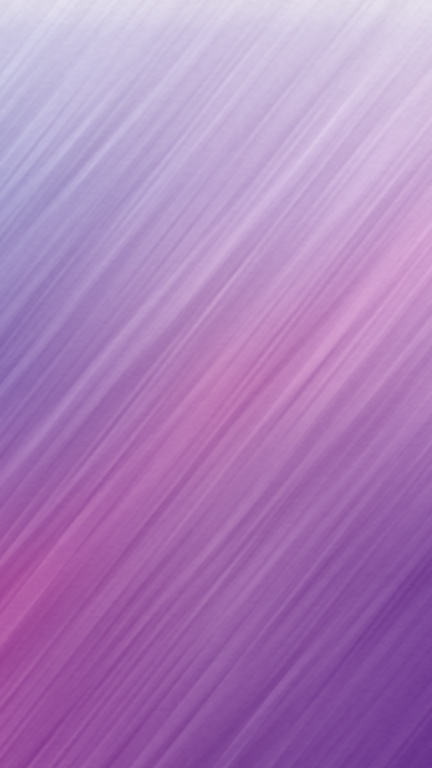
Give the GLSL for this background, as a Shadertoy shader.

```glsl
// Soft diagonal light streaks over a lilac, pink and violet gradient.
// Three vertical colour ramps are blended across the canvas, a curved pink
// glow is added, then noise stretched along one direction forms the streaks.

#define STREAK_ANGLE 0.87
#define BROAD_STRENGTH 0.024
#define MEDIUM_STRENGTH 0.046
#define FINE_STRENGTH 0.058
#define HAIR_STRENGTH 0.064
#define GRAIN_STRENGTH 0.016
#define ACCENT_WIDTH 0.005
#define GLOW_WIDTH 0.085
#define GLOW_TINT vec3(0.030, -0.014, -0.004)

float hash(vec2 cell) {
    vec3 q = fract(cell.xyx * vec3(0.1031, 0.1030, 0.0973));
    q += dot(q, q.yzx + 33.33);
    return fract((q.x + q.y) * q.z);
}

// Value noise, with crisper steps in y than in x
float noise(vec2 p) {
    vec2 cell = floor(p);
    vec2 f = smoothstep(vec2(0.0, 0.2), vec2(1.0, 0.8), fract(p));
    float low = mix(hash(cell), hash(cell + vec2(1, 0)), f.x);
    float high = mix(hash(cell + vec2(0, 1)), hash(cell + vec2(1, 1)), f.x);
    return mix(low, high, f.y);
}

// Five evenly spaced colours, from bottom to top
vec3 ramp(float y, vec3 a, vec3 b, vec3 c, vec3 d, vec3 e) {
    vec4 k = clamp(y * 4.0 - vec4(0, 1, 2, 3), 0.0, 1.0);
    return a + (b - a) * k.x + (c - b) * k.y + (d - c) * k.z + (e - d) * k.w;
}

vec3 background(vec2 uv) {
    vec3 left = ramp(uv.y, vec3(0.61, 0.31, 0.62), vec3(0.64, 0.34, 0.63),
        vec3(0.56, 0.43, 0.70), vec3(0.64, 0.61, 0.80), vec3(0.83, 0.82, 0.91));
    vec3 middle = ramp(uv.y, vec3(0.51, 0.29, 0.60), vec3(0.63, 0.41, 0.67),
        vec3(0.72, 0.50, 0.72), vec3(0.74, 0.64, 0.82), vec3(0.83, 0.80, 0.90));
    vec3 right = ramp(uv.y, vec3(0.42, 0.21, 0.56), vec3(0.49, 0.28, 0.60),
        vec3(0.72, 0.52, 0.75), vec3(0.80, 0.67, 0.84), vec3(0.85, 0.82, 0.90));
    vec3 color = mix(left, middle, clamp(uv.x * 2.0, 0.0, 1.0));
    color = mix(color, right, clamp(uv.x * 2.0 - 1.0, 0.0, 1.0));

    // Pale rim along the top
    color = mix(color, vec3(0.90, 0.88, 0.92), 0.5 * smoothstep(0.95, 1.0, uv.y));

    // Pink glow along a shallow arc
    float arc = 0.20 + uv.x * (0.62 - 0.15 * uv.x);
    float d = (uv.y - arc) / GLOW_WIDTH;
    return color + GLOW_TINT * exp(-d * d);
}

// Layered noise: x runs along the streaks, y across them
float streaks(vec2 q) {
    float tilt = 0.035 * q.x;
    float broad = noise(q * vec2(1.3, 17.0) + 3.0) - 0.5;
    float medium = noise(q * vec2(2.0, 46.0) + 19.0) - 0.5;
    float fine = noise((q + vec2(0.0, tilt)) * vec2(3.0, 100.0) + 57.0) - 0.5;
    float hair = noise((q - vec2(0.0, tilt)) * vec2(4.5, 200.0) + 91.0) - 0.5;
    return broad * BROAD_STRENGTH + medium * MEDIUM_STRENGTH
        + fine * FINE_STRENGTH + hair * HAIR_STRENGTH;
}

// Stronger rays: centre, half length, brightness
float accents(vec2 p, mat2 toStreak) {
    vec4 rays[7] = vec4[7](
        vec4(0.234, 0.648, 0.15, 0.060), vec4(0.345, 0.740, 0.18, 0.050),
        vec4(0.430, 0.555, 0.12, 0.045), vec4(0.312, 0.220, 0.15, 0.050),
        vec4(0.050, 0.430, 0.12, 0.040), vec4(0.065, 0.620, 0.14, -0.030),
        vec4(0.378, 0.538, 0.14, -0.020));
    float light = 0.0;
    for (int i = 0; i < 7; i++) {
        vec2 d = toStreak * (p - rays[i].xy) / vec2(rays[i].z, ACCENT_WIDTH);
        light += rays[i].w * exp(-dot(d, d));
    }
    return light;
}

void mainImage(out vec4 fragColor, in vec2 fragCoord) {
    vec2 uv = fragCoord / iResolution.xy;
    vec2 p = fragCoord / iResolution.y;
    float c = cos(STREAK_ANGLE), s = sin(STREAK_ANGLE);
    mat2 toStreak = mat2(c, -s, s, c);

    // Streaks soften toward the pale top and the dark lower right corner
    float fade = 1.0 - 0.5 * smoothstep(0.75, 1.0, uv.y);
    fade *= 1.0 - 0.45 * smoothstep(0.35, 1.0, uv.x - uv.y);
    float light = streaks(toStreak * p) * fade + accents(p, toStreak);
    light += GRAIN_STRENGTH * (noise(p * vec2(150.0, 250.0)) - 0.5);

    vec3 color = background(uv) + light * vec3(0.9, 1.1, 0.75);
    fragColor = vec4(clamp(color, 0.0, 1.0), 1.0);
}
```
